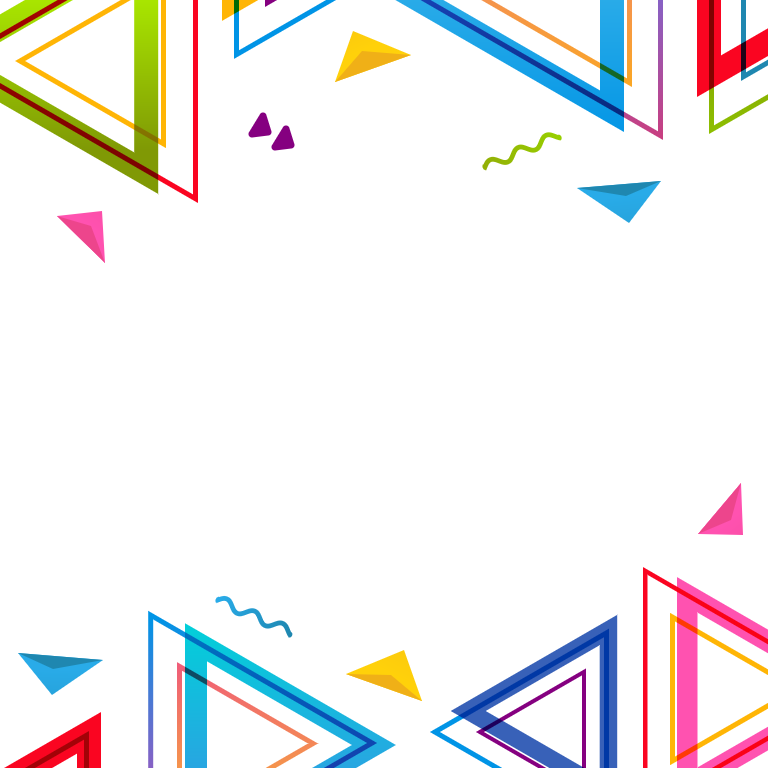
Give the GLSL for this background, as a WebGL 1 fragment shader.

```glsl
precision highp float;
// White card bordered above and below by overlapping triangular frames whose
// inks multiply where they cross, with folded paper chips, wavy streamers and
// small rounded triangles scattered between, all drawn by distance functions.
uniform vec2 u_resolution;

const float GRID = 768.0;   // canvas side in layout units, y pointing down
const float THIN = 5.0;
const float BROAD = 24.0;

const vec3 WHITE = vec3(1.0);
const vec3 RED = vec3(0.98, 0.02, 0.13);
const vec3 GOLD = vec3(1.0, 0.71, 0.02);
const vec3 YELLOW = vec3(1.0, 0.82, 0.04);
const vec3 AMBER = vec3(0.94, 0.69, 0.09);
const vec3 LIME = vec3(0.66, 0.9, 0.0);
const vec3 OLIVE = vec3(0.5, 0.6, 0.02);
const vec3 AZURE = vec3(0.0, 0.58, 0.9);
const vec3 SKY = vec3(0.16, 0.67, 0.91);
const vec3 TEAL = vec3(0.12, 0.53, 0.69);
const vec3 CYAN = vec3(0.0, 0.82, 0.85);
const vec3 COBALT = vec3(0.22, 0.38, 0.72);
const vec3 PINK = vec3(1.0, 0.32, 0.69);
const vec3 ROSE = vec3(0.93, 0.27, 0.55);
const vec3 ORANGE = vec3(0.96, 0.58, 0.3);
const vec3 VIOLET = vec3(0.53, 0.38, 0.77);
const vec3 PLUM = vec3(0.52, 0.0, 0.5);

float cover(float d) {
  return clamp(0.5 - d * u_resolution.x / GRID, 0.0, 1.0);
}

// Equilateral frame with one upright side; side = 1 points right, -1 left.
// The ink runs from the inner colour to the rim colour at the canvas border.
vec3 frame(vec3 paper, vec2 p, vec2 center, float inradius, float side,
           float width, vec3 inner, vec3 rim) {
  vec2 q = p - center;
  q.x *= side;
  float d = max(-q.x, 0.5 * q.x + 0.866 * abs(q.y)) - inradius;
  float t = 1.0 - clamp(min(p.y, GRID - p.y) / 150.0, 0.0, 1.0);
  return paper * mix(WHITE, mix(inner, rim, t), cover(max(d, -d - width)));
}

float cross2(vec2 a, vec2 b) { return a.x * b.y - a.y * b.x; }

// Squared edge distance and inside measure for one triangle side.
vec2 sideDistance(vec2 p, vec2 a, vec2 b, float turn) {
  vec2 e = b - a, v = p - a;
  vec2 w = v - e * clamp(dot(v, e) / dot(e, e), 0.0, 1.0);
  return vec2(dot(w, w), turn * cross2(e, v));
}

float triangle(vec2 p, vec2 a, vec2 b, vec2 c) {
  float turn = sign(cross2(b - a, c - a));
  vec2 d = min(sideDistance(p, a, b, turn),
           min(sideDistance(p, b, c, turn), sideDistance(p, c, a, turn)));
  return -sqrt(d.x) * sign(d.y);
}

// Paper chip abc with a shaded flap between side ab and the fold point.
vec3 chip(vec3 paper, vec2 p, vec2 a, vec2 b, vec2 c, vec2 fold,
          vec3 light, vec3 shade) {
  float t = clamp(dot(p - c, fold - c) / dot(fold - c, fold - c), 0.0, 1.0);
  vec3 face = mix(mix(light, shade, 0.2), light, t);
  paper = mix(paper, face, cover(triangle(p, a, b, c)));
  return mix(paper, shade, cover(triangle(p, a, b, fold)));
}

// Sine ribbon from a to b.
vec3 streamer(vec3 paper, vec2 p, vec2 a, vec2 b, vec3 start, vec3 end) {
  float len = distance(a, b), swing = 4.5, rate = 16.4 / len;
  vec2 dir = (b - a) / len;
  vec2 q = vec2(dot(p - a, dir), dot(p - a, vec2(dir.y, -dir.x)));
  float s = clamp(q.x, 0.0, len);
  float slope = swing * rate * cos(rate * s);
  float off = (q.y - swing * sin(rate * s)) / sqrt(1.0 + slope * slope);
  float d = length(vec2(q.x - s, off)) - 2.4;
  return mix(paper, mix(start, end, s / len), cover(d));
}

void main() {
  vec2 p = gl_FragCoord.xy / u_resolution * GRID;
  p.y = GRID - p.y;
  vec3 col = WHITE;

  // Upper frames, left to right
  col = frame(col, p, vec2(80.0, 58.5), 78.2, -1.0, BROAD, OLIVE, LIME);
  col = frame(col, p, vec2(116.0, 61.0), 82.0, -1.0, THIN, RED, RED);
  col = frame(col, p, vec2(115.7, 61.0), 50.3, -1.0, THIN, GOLD, GOLD);
  col = frame(col, p, vec2(282.0, -83.0), 60.0, 1.0, BROAD, GOLD, GOLD);
  col = frame(col, p, vec2(294.0, -45.0), 60.0, 1.0, THIN, AZURE, AZURE);
  col = frame(col, p, vec2(305.0, -62.3), 40.0, 1.0, THIN, PLUM, PLUM);
  col = frame(col, p, vec2(524.0, -41.2), 100.0, -1.0, BROAD, AZURE, SKY);
  col = frame(col, p, vec2(573.0, -15.9), 90.0, -1.0, THIN, ROSE * 0.87, VIOLET);
  col = frame(col, p, vec2(562.0, -34.2), 70.0, -1.0, THIN, GOLD, ORANGE);
  col = frame(col, p, vec2(787.0, -58.9), 90.0, 1.0, BROAD, RED, RED);
  col = frame(col, p, vec2(809.0, -39.2), 100.0, 1.0, THIN, LIME * 0.85, OLIVE);
  col = frame(col, p, vec2(821.0, -57.6), 80.0, 1.0, THIN, TEAL, TEAL);

  // Lower frames, left to right
  col = frame(col, p, vec2(21.0, 850.6), 80.0, -1.0, BROAD, RED, RED);
  col = frame(col, p, vec2(14.0, 860.9), 75.0, -1.0, THIN, ORANGE * 0.68, ORANGE * 0.68);
  col = frame(col, p, vec2(255.3, 745.0), 70.3, 1.0, 22.0, CYAN, SKY * 0.97);
  col = frame(col, p, vec2(224.5, 743.0), 76.3, 1.0, THIN, AZURE, VIOLET);
  col = frame(col, p, vec2(224.0, 743.5), 47.0, 1.0, THIN, ROSE, ORANGE);
  col = frame(col, p, vec2(561.7, 711.0), 55.5, -1.0, 17.5, COBALT, COBALT);
  col = frame(col, p, vec2(549.3, 732.0), 59.7, -1.0, THIN, AZURE, AZURE);
  col = frame(col, p, vec2(549.3, 732.0), 36.7, -1.0, 4.0, PLUM, PLUM);
  col = frame(col, p, vec2(742.2, 690.0), 65.2, 1.0, 20.5, PINK, PINK);
  col = frame(col, p, vec2(714.0, 690.0), 71.0, 1.0, 4.5, RED, RED);
  col = frame(col, p, vec2(714.0, 689.0), 44.0, 1.0, THIN, GOLD, GOLD);

  // Folded chips
  col = chip(col, p, vec2(411, 55), vec2(335, 82), vec2(353, 31), vec2(362, 51), YELLOW, AMBER);
  col = chip(col, p, vec2(346, 674), vec2(422, 701), vec2(404, 650), vec2(391, 675), YELLOW, AMBER);
  col = chip(col, p, vec2(577, 188), vec2(661, 181), vec2(629, 223), vec2(626, 196), SKY, TEAL);
  col = chip(col, p, vec2(18, 653), vec2(103, 660), vec2(52, 695), vec2(53, 669), SKY, TEAL);
  col = chip(col, p, vec2(57, 216), vec2(105, 263), vec2(102, 211), vec2(91, 226), PINK, ROSE);
  col = chip(col, p, vec2(741, 483), vec2(698, 534), vec2(743, 535), vec2(731, 520), PINK, ROSE);

  // Rounded pair and streamers
  for (int i = 0; i < 2; i++) {
    vec2 q = p - float(i) * vec2(23.0, 13.0);
    float d = triangle(q, vec2(263, 116), vec2(268, 132), vec2(252, 134)) - 3.5;
    col = mix(col, PLUM, cover(d));
  }
  col = streamer(col, p, vec2(485, 167), vec2(558, 135), OLIVE * 1.15, LIME * 0.9);
  col = streamer(col, p, vec2(218, 600), vec2(291, 632), SKY, TEAL);

  gl_FragColor = vec4(col, 1.0);
}
```
